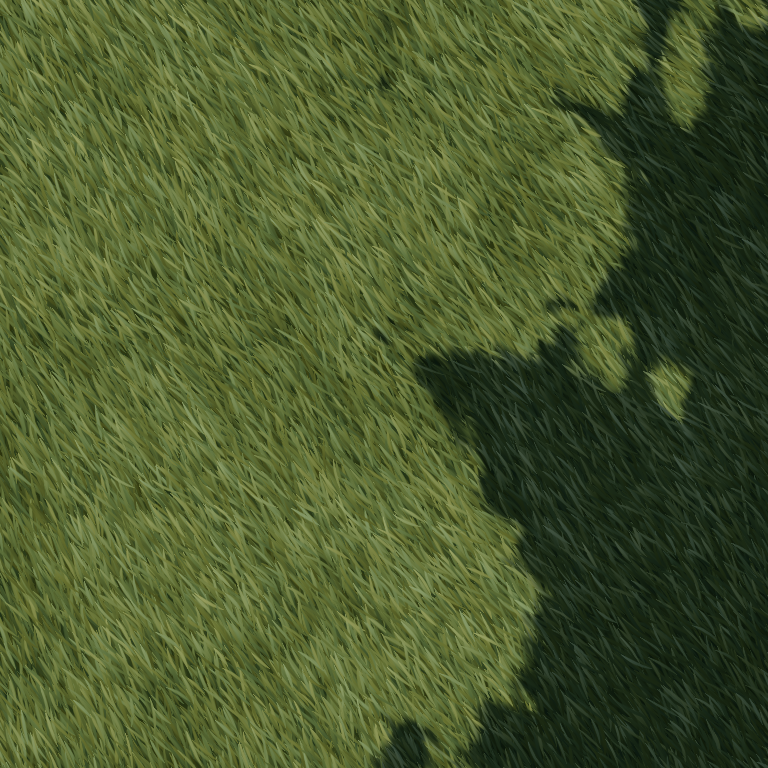
Reproduce this texture procedurally as a WebGL 2 fragment shader.

```glsl
#version 300 es
precision highp float;

uniform vec2 u_resolution;
out vec4 fragColor;

float hash(vec2 p) {
  return fract(sin(dot(p, vec2(127.1, 311.7))) * 43758.5);
}

vec4 hash4(vec2 p) {
  float n = dot(p, vec2(127.1, 311.7));
  return fract(sin(n + vec4(0.0, 17.3, 41.9, 73.7)) * 43758.5);
}

float noise(vec2 p) {
  vec2 i = floor(p), f = fract(p);
  f = f * f * (3.0 - 2.0 * f);
  return mix(mix(hash(i), hash(i + vec2(1, 0)), f.x),
             mix(hash(i + vec2(0, 1)), hash(i + 1.0), f.x), f.y);
}

mat2 rotation(float a) {
  float c = cos(a), s = sin(a);
  return mat2(c, s, -s, c);
}

float disc(vec2 p, vec2 center, float radius) {
  return length(p - center) - radius;
}

float ellipse(vec2 p, vec2 center, vec2 radii) {
  return (length((p - center) / radii) - 1.0) * min(radii.x, radii.y);
}

// Capsule that widens from a sharp tip to a blunt base
float spike(vec2 p, vec2 tip, vec2 base, float radius) {
  vec2 axis = base - tip;
  float t = clamp(dot(p - tip, axis) / dot(axis, axis), 0.0, 1.0);
  return length(p - tip - axis * t) - radius * t;
}

// Negative in sunlight, positive in shade
float shadeDistance(vec2 p) {
  float d = p.x - 0.5;
  d = min(d, disc(p, vec2(0.66, 0.96), 0.175));
  d = min(d, disc(p, vec2(0.62, 0.735), 0.20));
  d = min(d, disc(p, vec2(0.40, 0.40), 0.22));
  d = min(d, disc(p, vec2(0.45, 0.17), 0.25));

  // Dark notches
  d = max(d, -spike(p, vec2(0.715, 0.87), vec2(0.85, 0.825), 0.035));
  d = max(d, -spike(p, vec2(0.50, 0.56), vec2(0.64, 0.46), 0.042));
  d = max(d, -spike(p, vec2(0.72, 0.605), vec2(0.83, 0.59), 0.020));
  d = max(d, -ellipse(p, vec2(0.645, 0.025), vec2(0.040, 0.045)));
  d = max(d, -ellipse(p, vec2(0.525, 0.015), vec2(0.032, 0.040)));

  // Sun flecks
  vec2 q = p - vec2(0.897, 0.925);
  d = min(d, ellipse(rotation(0.2) * q, vec2(0), vec2(0.026, 0.075)));
  d = min(d, ellipse(p, vec2(0.788, 0.538), vec2(0.038, 0.045)));
  d = min(d, ellipse(p, vec2(0.868, 0.497), vec2(0.026, 0.036)));
  return min(d, disc(p, vec2(0.99, 0.985), 0.026));
}

vec3 ramp(vec3 dark, vec3 middle, vec3 light, float t) {
  return t < 0.5 ? mix(dark, middle, t * 2.0) : mix(middle, light, t * 2.0 - 1.0);
}

void main() {
  vec2 p = gl_FragCoord.xy / u_resolution;
  float lean = 0.14 * (p.x + p.y - 1.0) + 0.25 * (noise(p * 7.0) - 0.5);
  float tone = 0.08, tint = 0.5, lift = 0.5;

  // Overlapping blades, from the dark thatch up to the bright tips
  for (int layer = 0; layer < 12; layer++) {
    float k = float(layer), depth = k / 11.0;
    vec2 size = vec2(0.036, 0.012);
    vec2 q = (p * rotation(-0.95 + 0.12 * sin(k * 2.4))) / size + k * vec2(7.37, 3.71);
    vec2 cell = floor(q);
    for (int j = -1; j <= 1; j++) {
      for (int i = -1; i <= 1; i++) {
        vec2 id = cell + vec2(i, j);
        vec4 r = hash4(id + k * 19.0);
        vec2 local = (q - id - 0.2 - 0.6 * r.xy) * size;
        local = local * rotation(lean + 0.75 * (r.z - 0.5));
        float t = local.x / mix(0.015, 0.026, r.w);
        if (abs(t) > 1.0) continue;
        float bend = 0.005 * (fract(r.w * 7.0) - 0.5) * t * t;
        float width = mix(0.0019, 0.0031, r.y) * (1.0 - t * t);
        float cover = 1.0 - smoothstep(width * 0.3, width + 0.0006, abs(local.y - bend));
        float value = 0.12 + 0.47 * depth + 0.55 * (fract(r.z * 13.0) - 0.5) - 0.10 * t;
        tone = mix(tone, value, cover * 0.9);
        tint = mix(tint, fract(r.x * 11.0), cover);
        lift = mix(lift, r.w, cover);
      }
    }
  }

  // Broad clumps and small gaps
  tone += 0.16 * (noise(p * 9.0 + 4.0) - 0.5) + 0.14 * (noise(p * 38.0) - 0.5);
  tone = clamp(tone, 0.0, 1.0);

  // Ragged shadow edge, broken up by individual blades
  vec2 grain = (p * rotation(-0.95)) * vec2(30.0, 85.0);
  float d = shadeDistance(p) + 0.030 * (noise(p * 26.0) - 0.5);
  d += 0.022 * (noise(grain) - 0.5) + 0.014 * (lift - 0.5);
  float sun = 1.0 - smoothstep(-0.012, 0.013, d);

  vec3 sunlit = ramp(vec3(0.15, 0.20, 0.07), vec3(0.38, 0.44, 0.21),
                     vec3(0.60, 0.65, 0.43), tone);
  vec3 shaded = ramp(vec3(0.04, 0.085, 0.04), vec3(0.105, 0.165, 0.085),
                     vec3(0.27, 0.34, 0.27), tone);
  sunlit += (tint - 0.5) * vec3(0.06, 0.01, -0.05);
  shaded += (tint - 0.5) * vec3(-0.015, 0.0, 0.03);
  fragColor = vec4(mix(shaded, sunlit, sun), 1.0);
}
```
